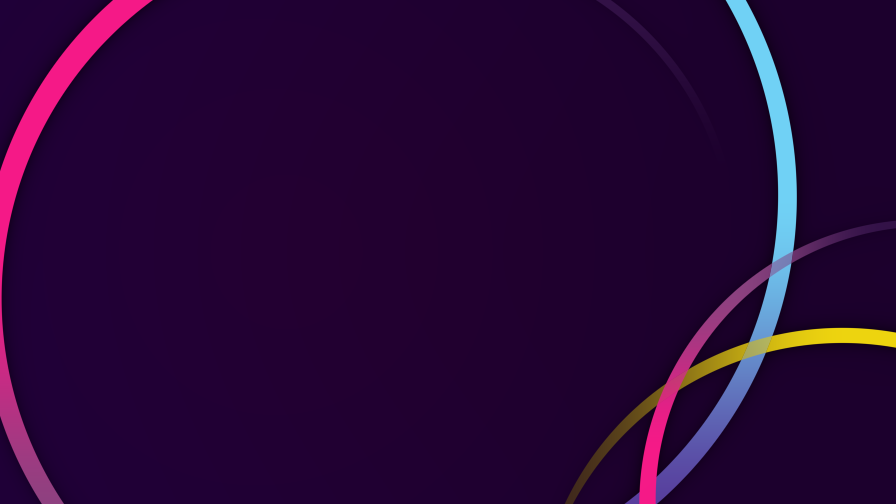
Write a Shadertoy shader that draws this background.

```glsl
// Thin coloured ring arcs sweeping across a deep violet backdrop.
// Each arc is the gap between two offset circles, so its width tapers;
// its colour follows a gradient and it casts a soft dark halo.

#define PINK vec3(0.96, 0.10, 0.53)
#define MAUVE vec3(0.54, 0.26, 0.50)
#define SKY vec3(0.44, 0.82, 0.96)
#define INDIGO vec3(0.34, 0.22, 0.60)
#define YELLOW vec3(0.93, 0.83, 0.06)
#define UMBER vec3(0.24, 0.15, 0.11)
#define DUSK vec3(0.20, 0.07, 0.28)
#define HALO_STRENGTH 0.45
#define HALO_WIDTH 0.013
#define OVERLAP_GLOW 1.12
#define MIDDLE 0.85

// Signed distance to the gap between two circles, each given as (centre, radius)
float taperedRing(vec2 p, vec3 outer, vec3 inner) {
    return max(length(p - outer.xy) - outer.z, inner.z - length(p - inner.xy));
}

// Adds a ring to the scene; scene.a holds how much is already covered
void addRing(inout vec4 scene, float dist, vec3 tone, float opacity, float overlap) {
    float pixel = 1.0 / iResolution.y;
    float cover = opacity * smoothstep(0.7 * pixel, -0.7 * pixel, dist);
    float brightness = max(tone.r, max(tone.g, tone.b));
    float halo = exp(-max(dist, 0.0) / HALO_WIDTH) * HALO_STRENGTH;
    scene.rgb *= 1.0 - halo * brightness * opacity * (1.0 - scene.a);

    float glow = mix(1.0, OVERLAP_GLOW, scene.a * (1.0 - overlap) * 2.0);
    float blend = cover * mix(1.0, overlap, scene.a);
    scene.rgb = mix(scene.rgb, tone * glow, blend);
    scene.a = max(scene.a, cover);
}

vec3 backdrop(vec2 p) {
    vec3 base = mix(vec3(0.120, 0.0, 0.220), vec3(0.108, 0.0, 0.175),
                    smoothstep(0.0, 1.75, p.x));
    float warmth = exp(-3.0 * dot(p - vec2(0.65, 0.5), p - vec2(0.65, 0.5)));
    return base + warmth * vec3(0.020, 0.0, -0.015);
}

void mainImage(out vec4 fragColor, in vec2 fragCoord) {
    vec2 p = fragCoord / iResolution.y;
    vec4 scene = vec4(backdrop(p), 0.0);

    // Large pink arc: left half of its ring
    float dist = taperedRing(p, vec3(0.737, 0.4176, 0.7759), vec3(0.737, 0.408, 0.7338));
    dist = max(dist, p.x - MIDDLE);
    addRing(scene, dist, mix(MAUVE, PINK, smoothstep(-0.07, 0.52, p.y)), 1.0, 1.0);

    // Faint arc near the top
    dist = taperedRing(p, vec3(0.8542, 0.5046, 0.611), vec3(0.8562, 0.5036, 0.594));
    float fade = smoothstep(0.64, 1.05, p.y) * smoothstep(0.9, 1.15, p.x);
    addRing(scene, dist, DUSK, fade, 1.0);

    // Blue arc: right half of its ring
    dist = taperedRing(p, vec3(0.7745, 0.6088, 0.8065), vec3(0.7745, 0.6134, 0.7694));
    dist = max(dist, MIDDLE - p.x);
    addRing(scene, dist, mix(INDIGO, SKY, smoothstep(-0.08, 0.62, p.y)), 1.0, 1.0);

    // Yellow arc in the lower right corner
    dist = taperedRing(p, vec3(1.6713, -0.2593, 0.6088), vec3(1.6713, -0.2877, 0.6072));
    addRing(scene, dist, mix(UMBER, YELLOW, smoothstep(1.08, 1.68, p.x)), 1.0, 0.6);

    // Small pink arc, dimming as it rises to the right
    dist = taperedRing(p, vec3(1.8333, 0.0, 0.5648), vec3(1.8426, 0.0093, 0.5417));
    vec3 tone = mix(PINK, MAUVE, smoothstep(0.1, 0.45, p.y));
    tone = mix(tone, DUSK, smoothstep(1.45, 1.76, p.x));
    addRing(scene, dist, tone, 1.0, mix(1.0, 0.5, smoothstep(0.1, 0.45, p.y)));

    fragColor = vec4(scene.rgb, 1.0);
}
```
